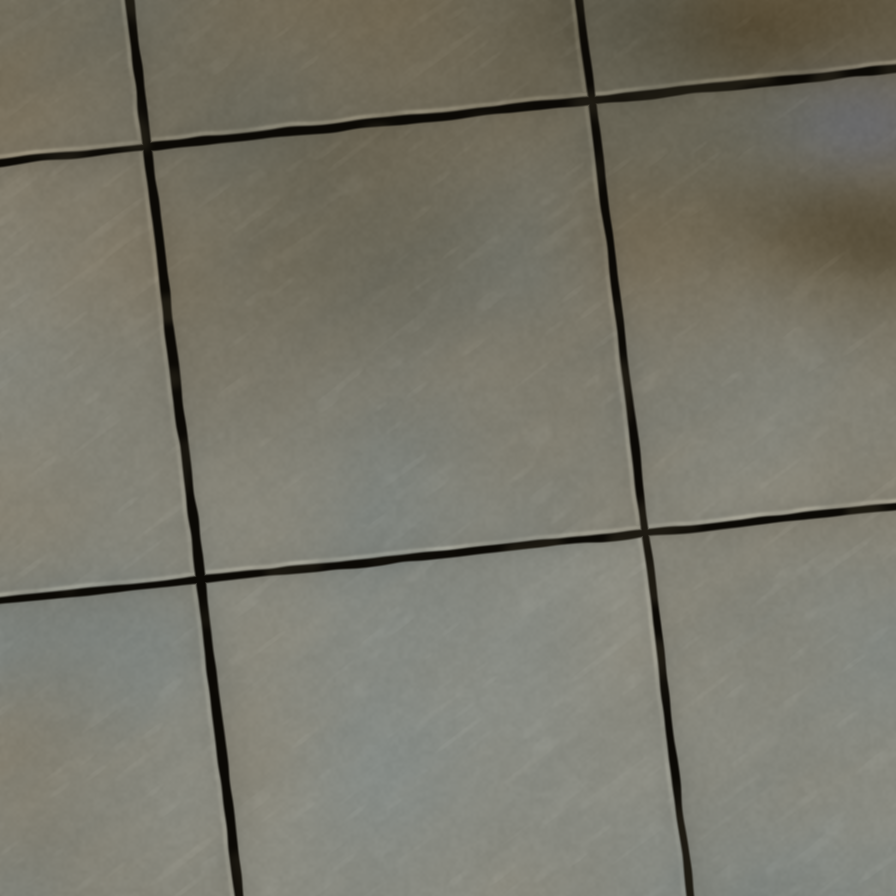
Write a WebGL 1 fragment shader that draws this texture.

```glsl
precision highp float;
// Worn stone floor tiles on a slightly skewed lattice, about two repeats each way.
// Lattice coordinates give the dark joints and their lit lips; layered noise,
// a vertical gradient and soft stains tint the slabs.
uniform vec2 u_resolution;

#define ORIGIN vec2(0.224, 0.353)    // one joint crossing
#define STEP_A vec2(0.4965, 0.052)   // lattice step to the right
#define STEP_B vec2(-0.0598, 0.483)  // lattice step upward
#define JOINT_HALF 0.0050
#define JOINT_SOFT 0.0018
#define LIP_LIGHT 0.13
#define GRAIN 0.030
#define CLOUDING 0.55
#define TILE_VARIATION 0.16

const vec3 PALE = vec3(0.535, 0.545, 0.515);
const vec3 GREY = vec3(0.480, 0.470, 0.420);
const vec3 TAN = vec3(0.425, 0.400, 0.330);
const vec3 UMBER = vec3(0.320, 0.285, 0.205);
const vec3 JOINT_DARK = vec3(0.045, 0.037, 0.020);
const vec3 JOINT_WORN = vec3(0.150, 0.135, 0.095);

float hash(vec2 p) {
  vec3 q = fract(vec3(p.xyx) * 0.1031);
  q += dot(q, q.yzx + 33.33);
  return fract((q.x + q.y) * q.z);
}

float noise(vec2 p) {
  vec2 i = floor(p), f = fract(p);
  f = f * f * (3.0 - 2.0 * f);
  return mix(mix(hash(i), hash(i + vec2(1.0, 0.0)), f.x),
             mix(hash(i + vec2(0.0, 1.0)), hash(i + vec2(1.0, 1.0)), f.x), f.y);
}

float fbm(vec2 p) {
  float sum = 0.0, amp = 0.5;
  for (int i = 0; i < 5; i++) {
    sum += amp * noise(p);
    p = mat2(1.6, 1.2, -1.2, 1.6) * p + 7.3;
    amp *= 0.5;
  }
  return sum;
}

// Soft elliptical spot, 1 at its centre
float spot(vec2 p, vec2 centre, vec2 radius) {
  vec2 d = (p - centre) / radius;
  return exp(-dot(d, d));
}

// Slab colour along the ramp from pale (0) to umber (3)
vec3 stoneRamp(float k) {
  vec3 c = mix(PALE, GREY, clamp(k, 0.0, 1.0));
  c = mix(c, TAN, clamp(k - 1.0, 0.0, 1.0));
  return mix(c, UMBER, clamp(k - 2.0, 0.0, 1.0));
}

vec3 stone(vec2 uv, vec2 tile) {
  vec2 along = mat2(0.80, -0.60, 0.60, 0.80) * uv;  // veins rise to the right
  float clouds = fbm(uv * 5.0 + tile * 3.7 + 20.0) - 0.48;
  float veins = fbm(along * vec2(9.0, 34.0) + tile * 5.1 + 40.0) - 0.48;

  // Browning toward the top, with broad stains at the upper right
  float stain = 0.12 + 1.55 * smoothstep(0.28, 0.98, uv.y);
  stain += 0.55 * spot(uv, vec2(0.36, 0.72), vec2(0.20, 0.13));
  stain += 1.10 * spot(uv, vec2(0.82, 0.98), vec2(0.24, 0.08));
  stain += 1.50 * spot(uv, vec2(1.00, 0.73), vec2(0.15, 0.08));
  stain += 0.55 * spot(uv, vec2(0.82, 0.78), vec2(0.15, 0.10));
  stain += 0.45 * spot(uv, vec2(0.02, 0.20), vec2(0.16, 0.30));
  stain -= 0.50 * spot(uv, vec2(0.02, 0.75), vec2(0.15, 0.15));
  stain += CLOUDING * (1.6 * clouds + veins);
  stain += TILE_VARIATION * (hash(tile + 11.0) - 0.5);
  vec3 c = stoneRamp(stain);

  // Cool reflection and patchy warm or cool tints
  c = mix(c, vec3(0.41, 0.42, 0.45), 0.75 * spot(uv, vec2(0.97, 0.86), vec2(0.09, 0.055)));
  c += vec3(0.035, 0.0, -0.035) * (noise(uv * 7.0 + 3.0) - 0.5);

  // Fine surface grain and faint bright scratches
  float grain = 0.6 * noise(uv * 150.0) + 0.4 * noise(uv * 300.0) - 0.5;
  float scratch = smoothstep(0.72, 0.95, noise(along * vec2(24.0, 110.0) + 60.0));
  return c + GRAIN * grain + 0.06 * veins + 0.018 * scratch;
}

void main() {
  vec2 uv = gl_FragCoord.xy / u_resolution;
  float soft = max(JOINT_SOFT, 0.8 / min(u_resolution.x, u_resolution.y));

  // Canvas position to lattice position
  vec2 p = uv - ORIGIN;
  float area = STEP_A.x * STEP_B.y - STEP_A.y * STEP_B.x;
  vec2 cell = vec2(p.x * STEP_B.y - p.y * STEP_B.x,
                   p.y * STEP_A.x - p.x * STEP_A.y) / area;
  vec2 tile = floor(cell);
  vec2 line = floor(cell + 0.5);

  // Signed distances to the nearest upright (x) and level (y) joint
  vec2 spacing = area / vec2(length(STEP_B), length(STEP_A));
  vec2 d = (cell - line) * spacing;
  d += 0.0022 * (vec2(noise(uv * 22.0), noise(uv * 22.0 + 50.0)) - 0.5);

  // Joint width changes by segment and frays along its length
  vec2 segment = vec2(hash(vec2(line.x, tile.y) + 5.0), hash(vec2(tile.x, line.y) + 25.0));
  vec2 halfWidth = JOINT_HALF * (0.76 + 0.30 * segment + 0.28 * (noise(uv * 40.0) - 0.5));
  vec2 joint = 1.0 - smoothstep(halfWidth - soft, halfWidth + soft, abs(d));

  // Lit lips on the left of upright joints and above level joints
  vec2 lipOffset = (vec2(-d.x, d.y) - halfWidth - 0.0030) / 0.0026;
  vec2 lip = exp(-lipOffset * lipOffset) * vec2(0.65, 1.0);
  float lipWear = 0.35 + 0.9 * noise(uv * 30.0 + 80.0);

  vec3 color = stone(uv, tile);
  color *= 1.0 - 0.10 * exp(-min(abs(d.x), abs(d.y)) / 0.012);
  color += LIP_LIGHT * lipWear * max(lip.x, lip.y) * vec3(1.0, 0.97, 0.88);

  float wear = smoothstep(0.55, 0.95, noise(uv * 26.0 + 9.0) + 0.25 * uv.y * uv.x);
  vec3 grout = mix(JOINT_DARK, JOINT_WORN, 0.7 * wear);
  gl_FragColor = vec4(mix(color, grout, max(joint.x, joint.y)), 1.0);
}
```
